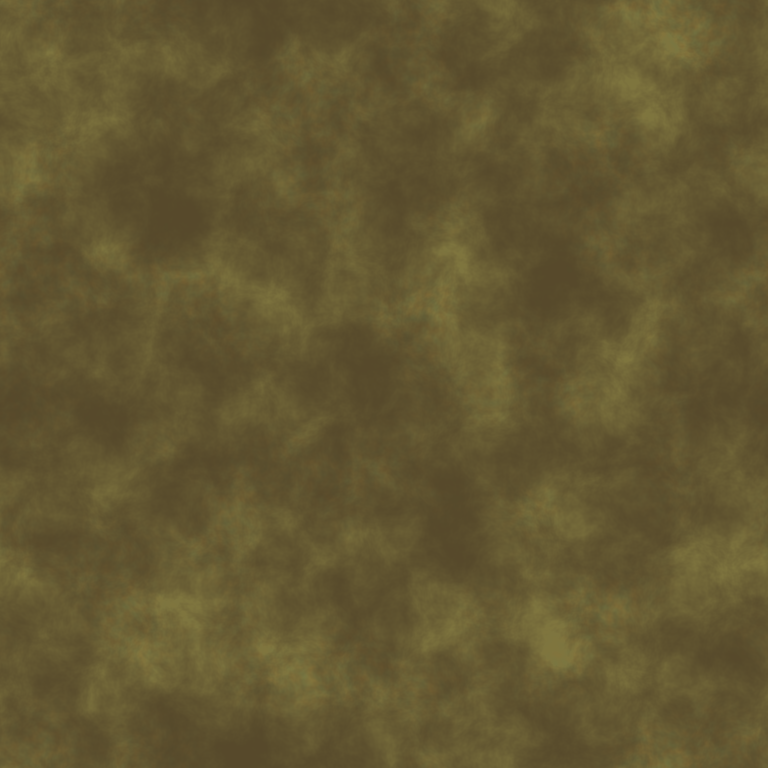
Give the GLSL for this texture, as a Shadertoy shader.

```glsl
// Seamless mottled olive and brown ground with soft cloudy patches and fine grain.

// Random unit gradient for a lattice cell; the period is a power of two, so a mask wraps it.
vec2 cellGradient(ivec2 cell, int period, int seed) {
    uvec2 c = uvec2(cell & ivec2(period - 1));
    uint h = c.x * 1597u + c.y * 51749u + uint(seed) * 7919u;
    h = (h ^ (h >> 16)) * 73244475u;
    h = (h ^ (h >> 15)) * 73244475u;
    h ^= h >> 16;
    float angle = float(h & 65535u) * 6.28319 / 65536.0;
    return vec2(cos(angle), sin(angle));
}

// Gradient noise that repeats once across the canvas.
float tileNoise(vec2 uv, int period, int seed) {
    vec2 p = uv * float(period) + fract(vec2(0.37, 0.71) * float(seed));
    vec2 corner = floor(p);
    ivec2 cell = ivec2(corner);
    vec2 f = p - corner;
    vec2 s = f * f * f * (f * (f * 6.0 - 15.0) + 10.0);
    float a = dot(cellGradient(cell, period, seed), f);
    float b = dot(cellGradient(cell + ivec2(1, 0), period, seed), f - vec2(1, 0));
    float c = dot(cellGradient(cell + ivec2(0, 1), period, seed), f - vec2(0, 1));
    float d = dot(cellGradient(cell + ivec2(1, 1), period, seed), f - vec2(1, 1));
    return mix(mix(a, b, s.x), mix(c, d, s.x), s.y);
}

// Broad patches plus successively finer, weaker detail.
float clouds(vec2 uv) {
    float sum = 0.85 * tileNoise(uv, 4, 1);
    float amplitude = 0.9;
    int period = 8;
    for (int i = 0; i < 6; i++) {
        sum += amplitude * tileNoise(uv, period, i + 2);
        amplitude *= 0.67;
        period *= 2;
    }
    return sum;
}

void mainImage(out vec4 fragColor, in vec2 fragCoord) {
    vec2 uv = fragCoord / iResolution.xy;

    // A slight warp frays the patch edges.
    vec2 warp = vec2(tileNoise(uv, 16, 21), tileNoise(uv, 16, 22));
    float density = clouds(uv + 0.012 * warp);

    // The curve flattens toward the earth, so the grain is faintest there.
    float growth = 0.36 + 0.75 * density + 0.35 * density * density;
    growth = clamp(growth, 0.0, 1.2);

    // Dark earth rises to mossy olive.
    vec3 earth = vec3(0.340, 0.288, 0.168);
    vec3 moss = vec3(0.470, 0.430, 0.232);
    vec3 color = mix(earth, moss, growth);

    // Faint green and rust flecks.
    float fleck = tileNoise(uv, 64, 31) + 0.8 * tileNoise(uv, 128, 32);
    float patches = smoothstep(-0.2, 0.4, tileNoise(uv, 8, 33));
    color += vec3(-0.030, 0.008, 0.016) * fleck * patches * (0.3 + growth);

    fragColor = vec4(color, 1.0);
}
```
